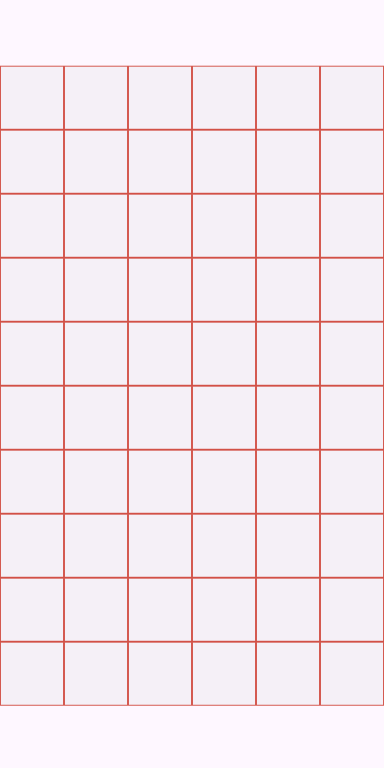
Give the GLSL for this pattern, as a Shadertoy shader.

```glsl
// Thin red square grid, six columns by ten rows, on a pale panel with plain bands above and below.

const vec2 GRID_COUNT = vec2(6.0, 10.0);
const float PANEL_BOTTOM = 0.1622;       // in canvas widths
const float BORDER = 0.00245;            // border inside each cell, in canvas widths

const vec3 MARGIN_COLOR = vec3(0.996, 0.969, 1.0);
const vec3 CELL_COLOR = vec3(0.96, 0.943, 0.968);
const vec3 LINE_COLOR = vec3(0.825, 0.315, 0.275);

// Share of a pixel of the given size that lies within halfWidth of a center line
vec2 bandCoverage(vec2 offset, vec2 halfWidth, float pixel) {
    vec2 high = min(offset + 0.5 * pixel, halfWidth);
    vec2 low = max(offset - 0.5 * pixel, -halfWidth);
    return clamp((high - low) / pixel, 0.0, 1.0);
}

// Signed offset from the nearest multiple of the spacing
vec2 nearestLineOffset(vec2 p, float spacing) {
    return (fract(p / spacing + 0.5) - 0.5) * spacing;
}

// Lines where neighboring cell borders meet
float gridLines(vec2 p, float spacing, float border, float pixel) {
    vec2 lines = bandCoverage(nearestLineOffset(p, spacing), vec2(border), pixel);
    return max(lines.x, lines.y);
}

// Solid rectangle with its lower left corner at zero
float panelMask(vec2 p, vec2 size, float pixel) {
    vec2 inside = bandCoverage(p - 0.5 * size, 0.5 * size, pixel);
    return inside.x * inside.y;
}

void mainImage(out vec4 fragColor, in vec2 fragCoord) {
    float pixel = 1.0 / iResolution.x;
    float cellSize = 1.0 / GRID_COUNT.x;
    vec2 p = fragCoord * pixel - vec2(0.0, PANEL_BOTTOM);

    // Cells and their borders, cut to the panel
    float lines = gridLines(p, cellSize, BORDER, pixel);
    float panel = panelMask(p, GRID_COUNT * cellSize, pixel);
    vec3 gridColor = mix(CELL_COLOR, LINE_COLOR, lines);

    fragColor = vec4(mix(MARGIN_COLOR, gridColor, panel), 1.0);
}
```
